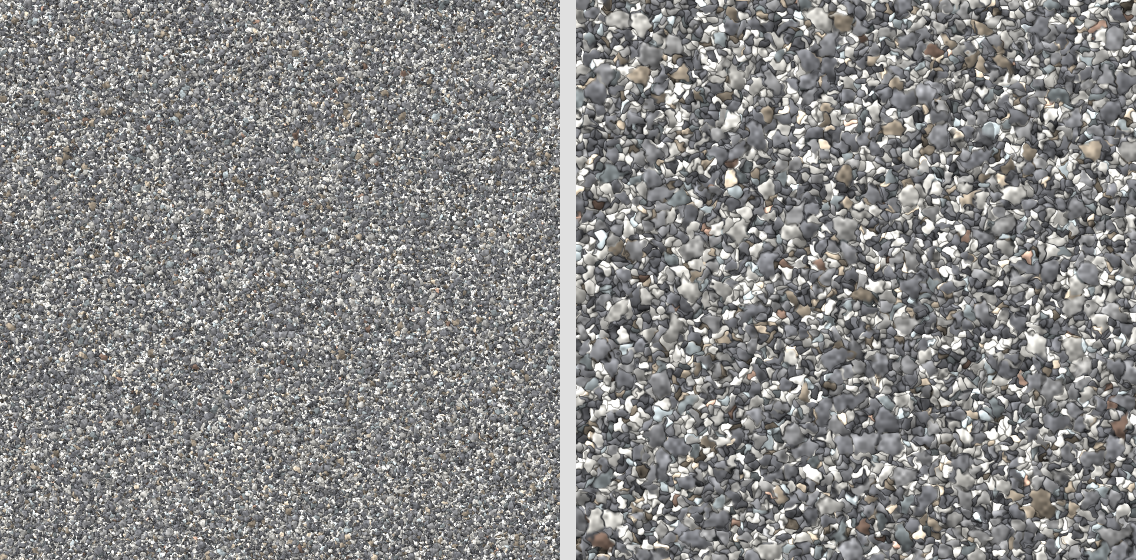
Left: the whole. Right: its middle third, enlarged.
Write a Shadertoy shader that draws this texture.

```glsl
// Fine grey gravel: three sizes of ragged stones laid over each other.
// Each layer is a cellular pattern with stretched cells, dark gaps, tilted
// facets and a hashed mineral colour; 2x2 supersampling smooths the edges.

const vec2 LIGHT_DIR = vec2(-0.5, 0.85);
const vec3 SLATE = vec3(0.985, 0.995, 1.035);
const vec3 CREAM = vec3(1.01, 1.00, 0.97);
const vec3 TAN   = vec3(1.08, 1.00, 0.89);
const vec3 RUST  = vec3(0.96, 0.80, 0.71);
const vec3 TEAL  = vec3(0.96, 1.015, 1.03);

struct Stone {
    vec2 id;      // cell that owns the stone
    vec2 offset;  // position relative to the stone centre
    float edge;   // approximate distance to the border, in cells
};

// Three random values from a lattice point, without sine
vec3 hash3(vec2 p) {
    vec3 q = fract(p.xyx * vec3(0.1031, 0.1030, 0.0973));
    q += dot(q, q.yxz + 33.33);
    return fract((q.xxy + q.yzz) * q.zyx);
}

float valueNoise(vec2 p) {
    vec2 cell = floor(p), f = fract(p);
    f = f * f * (3.0 - 2.0 * f);
    float low = mix(hash3(cell).x, hash3(cell + vec2(1, 0)).x, f.x);
    float high = mix(hash3(cell + vec2(0, 1)).x, hash3(cell + vec2(1, 1)).x, f.x);
    return mix(low, high, f.y);
}

// Closest stone, using a randomly stretched metric for each one
Stone nearestStone(vec2 p, float seed) {
    vec2 cell = floor(p);
    Stone stone = Stone(cell, vec2(0), 0.0);
    float first = 9.0, second = 9.0;
    for (int y = -1; y <= 1; y++)
    for (int x = -1; x <= 1; x++) {
        vec2 id = cell + vec2(x, y);
        vec3 h = hash3(id + seed);
        vec2 d = p - id - 0.05 - 0.9 * h.xy;
        vec2 axis = normalize(vec2(h.z - 0.5, fract(h.z * 7.0) - 0.49));
        float along = dot(d, axis);
        float dist = sqrt(dot(d, d) + 1.2 * along * along);
        if (dist < first) {
            second = first;
            first = dist;
            stone.id = id + seed;
            stone.offset = d;
        } else {
            second = min(second, dist);
        }
    }
    stone.edge = 0.5 * (second - first);
    return stone;
}

// Tone runs from base through spread, with a rare bright glint
vec3 stoneColor(Stone stone, float base, float spread, float glint, float power) {
    vec3 h = hash3(stone.id + 57.0);
    float tone = base + spread * h.x + glint * pow(h.x, power);
    vec3 tint = mix(SLATE, CREAM, smoothstep(0.42, 0.65, tone));
    tint = mix(tint, TAN, step(0.92, h.y));
    tint = mix(tint, RUST, step(0.993, h.y));
    tint = mix(tint, TEAL, step(h.y, 0.07));
    float facet = 1.0 + 0.5 * dot(stone.offset, LIGHT_DIR);
    return tone * tint * facet;
}

// Lay a share of the stones of one layer over the ground, with soft gaps
vec3 addStones(vec3 ground, Stone stone, vec3 color, float share) {
    float present = step(hash3(stone.id + 131.0).z, share);
    float body = smoothstep(0.0, 0.16, stone.edge);
    return mix(ground, mix(ground * 0.65, color, body), present);
}

vec3 gravel(vec2 uv) {
    // Two scales of warp make the outlines ragged
    vec2 warp = vec2(valueNoise(uv * 170.0), valueNoise(uv * 170.0 + 43.0)) - 0.5;
    vec2 fray = vec2(valueNoise(uv * 390.0), valueNoise(uv * 390.0 + 71.0)) - 0.5;
    vec2 p = uv + 0.004 * warp + 0.0024 * fray;

    // Fine chips fill the ground
    Stone chip = nearestStone(p * 235.0, 11.0);
    vec3 color = stoneColor(chip, 0.31, 0.42, 0.52, 4.0);
    color *= mix(0.50, 1.0, smoothstep(0.0, 0.2, chip.edge));

    // Medium stones, then a few large flat ones
    Stone pebble = nearestStone(p * 142.0, 23.0);
    color = addStones(color, pebble, stoneColor(pebble, 0.40, 0.19, 0.36, 5.0), 0.42);
    Stone slab = nearestStone(p * 88.0, 37.0);
    color = addStones(color, slab, stoneColor(slab, 0.43, 0.11, 0.20, 8.0), 0.16);

    // Mottled mineral grain and faint broad patches
    float grain = valueNoise(uv * 390.0 + 19.0) - 0.5;
    float mottle = valueNoise(uv * 230.0 + 87.0) - 0.5;
    float patches = valueNoise(uv * 9.0) - 0.5;
    return color * (1.07 + 0.48 * grain + 0.22 * mottle + 0.04 * patches);
}

void mainImage(out vec4 fragColor, in vec2 fragCoord) {
    vec3 sum = vec3(0);
    for (int i = 0; i < 4; i++) {
        vec2 subPixel = vec2(i & 1, i >> 1) * 0.5 - 0.25;
        sum += min(gravel((fragCoord + subPixel) / iResolution.y), 1.0);
    }
    fragColor = vec4(sum / 4.0, 1.0);
}
```
